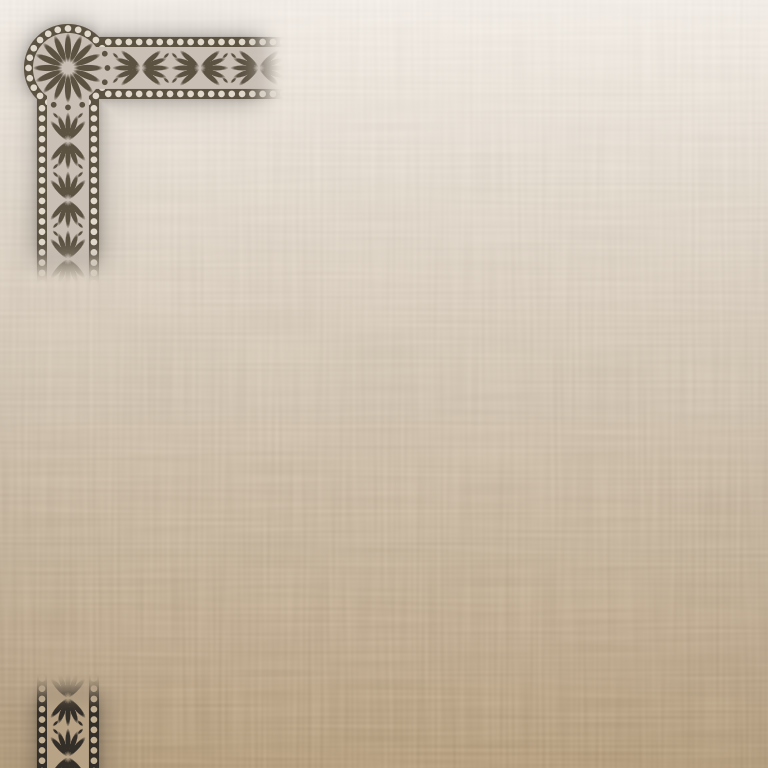
A WebGL 2 fragment shader for this background:

```glsl
#version 300 es
precision highp float;
uniform vec2 u_resolution;
out vec4 outColor;

const float TAU = 6.2831853;

vec2 gradient(vec2 cell) {
  float h = fract(sin(dot(cell, vec2(127.1, 311.7))) * 43758.55);
  return vec2(cos(h * TAU), sin(h * TAU));
}

float gradientNoise(vec2 p) {
  vec2 i = floor(p), f = p - i, u = f * f * (3.0 - 2.0 * f);
  vec2 e = vec2(0, 1);
  float low = mix(dot(gradient(i), f), dot(gradient(i + e.yx), f - e.yx), u.x);
  float high = mix(dot(gradient(i + e), f - e), dot(gradient(i + 1.0), f - 1.0), u.x);
  return mix(low, high, u.y);
}

// Signed offset from the nearest multiple of a period
float repeat(float x, float period) {
  return x - period * round(x / period);
}

float ellipse(vec2 p, vec2 radii) {
  return (length(p / radii) - 1.0) * min(radii.x, radii.y);
}

vec2 polar(float radius, float angle) {
  return radius * vec2(cos(angle), sin(angle));
}

// Two opposed fans of five petals, with small buds at the corners
float palmette(vec2 p) {
  p = abs(p);
  float angle = atan(p.y, p.x);
  float k = clamp(round(angle / 0.36), 0.0, 2.0);
  vec2 q = polar(length(p), angle - k * 0.36);
  float petal = ellipse(q - vec2(1.95 - 0.08 * k, 0), vec2(1.5 - 0.06 * k, 0.33));
  vec2 bud = p - vec2(3.3, 1.6);
  return min(petal, ellipse(vec2(bud.x - bud.y, bud.x + bud.y) * 0.707, vec2(0.16, 0.4)));
}

float rosette(float radius, float angle) {
  vec2 q = polar(radius, repeat(angle, TAU / 16.0));
  return ellipse(q - vec2(2.65, 0), vec2(1.65, 0.4));
}

void main() {
  // Percent of the canvas height, measured from the top left
  vec2 p = vec2(gl_FragCoord.x, u_resolution.y - gl_FragCoord.y) * 100.0 / u_resolution.y;
  float pixel = 100.0 / u_resolution.y;
  float down = p.y / 100.0;

  // Linen: vertical gradient, crossed threads and a soft vignette
  vec3 color = mix(vec3(0.942, 0.922, 0.897), vec3(0.822, 0.772, 0.704), min(down * 2.0, 1.0));
  color = mix(color, vec3(0.714, 0.625, 0.505), max(down * 2.0 - 1.0, 0.0));
  float threads = gradientNoise(p * vec2(1.9, 0.07)) + gradientNoise(p * vec2(0.07, 1.9) + 37.0);
  float weave = sin(p.x * TAU / 0.78) + sin(p.y * TAU / 0.78);
  color += (threads * 0.028 + weave * 0.004) * (0.5 + 0.6 * down);
  float side = abs(gl_FragCoord.x / u_resolution.x - 0.5) * 2.0;
  color *= 1.005 - 0.025 * pow(side, 4.0) * down;

  // Frame coordinates: x along the arm, y across it
  bool lower = p.y > 60.0;
  vec2 d = p - 8.85;
  vec2 a = lower ? vec2(p.y - 73.7, d.x) : vec2(max(d.x, d.y), min(d.x, d.y));
  float fade = lower ? smoothstep(87.5, 93.0, p.y) : 1.0 - smoothstep(31.0, 37.2, a.x + 8.85);
  float radius = length(a), angle = atan(a.y, a.x);

  // Silhouette and the light field inside its border
  float outer = min(radius - 5.73, max(abs(a.y) - 4.04, -a.x));
  float inner = min(radius - 4.56, max(abs(a.y) - 2.73, -a.x));

  // Beads along the border, around the corner and along the arms
  vec2 ringBead = polar(radius, repeat(angle, TAU / 24.0)) - vec2(5.14, 0);
  vec2 armBead = vec2(repeat(a.x - 5.25, 1.34), abs(a.y) - 3.38);
  float beads = length(radius < 5.73 ? ringBead : armBead) - 0.43;

  // Dark ornaments
  float motif = rosette(radius, angle);
  vec2 gateBead = polar(radius, angle - 0.37 * clamp(round(angle / 0.37), -1.0, 1.0));
  motif = min(motif, length(gateBead - vec2(5.14, 0)) - 0.37);
  if (a.x > 5.65) motif = min(motif, palmette(vec2(repeat(a.x - 9.5, 7.68), a.y)));

  // Shadow, then the inlaid frame
  color *= 1.0 - 0.22 * fade * exp(-max(outer, 0.0) * 0.85);
  vec3 ink = lower ? vec3(0.20, 0.18, 0.155) : vec3(0.36, 0.32, 0.26);
  vec3 field = lower ? vec3(0.72, 0.64, 0.53) : vec3(0.79, 0.75, 0.71);
  vec3 beadColor = lower ? vec3(0.77, 0.70, 0.59) : vec3(0.88, 0.85, 0.80);
  vec3 cover = clamp(0.5 - vec3(inner, beads, motif) / pixel, 0.0, 1.0);
  vec3 frame = mix(mix(ink, beadColor, cover.y), mix(field, ink, cover.z), cover.x);
  color = mix(color, frame, clamp(0.5 - outer / pixel, 0.0, 1.0) * fade);

  outColor = vec4(color, 1);
}
```
